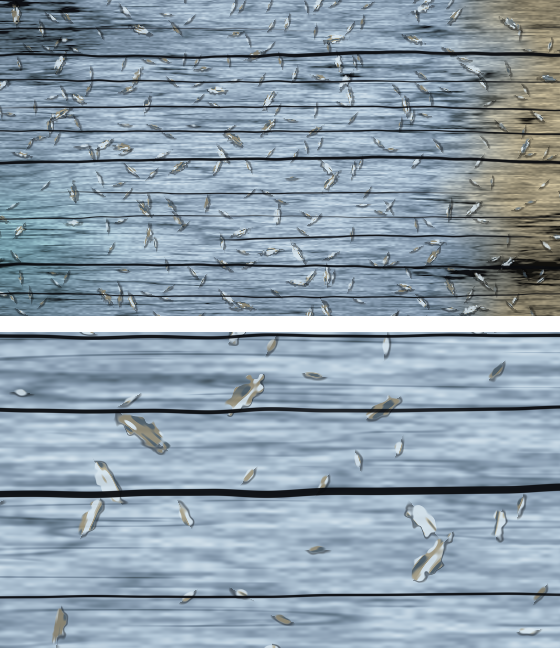
Top: the whole. Bottom: its middle third, enlarged.
This texture is drawn by a Shadertoy shader. Its source:

```glsl
// Weathered blue boards: stretched value noise makes the wood grain and stains,
// a loop of wandering horizontal lines makes the cracks, and a jittered grid
// scatters small chips of peeling paint. The wood turns to bare tan at the right.

const vec3 INK      = vec3(0.05, 0.06, 0.08);
const vec3 CHARCOAL = vec3(0.25, 0.31, 0.35);
const vec3 SLATE    = vec3(0.39, 0.47, 0.54);
const vec3 STEEL    = vec3(0.53, 0.61, 0.69);
const vec3 PALE     = vec3(0.70, 0.78, 0.845);
const vec3 FROST    = vec3(0.86, 0.91, 0.94);
const vec3 TAN      = vec3(0.63, 0.58, 0.46);
const float BASE_TONE   = 0.97;
const float CRACK_COUNT = 12.0;
const float CHIP_CELL   = 0.058;
const float CHIP_SHARE  = 0.5;

float hash(vec2 p) {
    return fract(sin(dot(p, vec2(12.9898, 78.233))) * 43758.5453);
}

float noise(vec2 p) {
    vec2 i = floor(p), f = fract(p);
    f = f * f * (3.0 - 2.0 * f);
    return mix(mix(hash(i), hash(i + vec2(1, 0)), f.x),
               mix(hash(i + vec2(0, 1)), hash(i + vec2(1, 1)), f.x), f.y);
}

float fbm(vec2 p) {
    float sum = 0.0, amp = 0.5;
    for (int i = 0; i < 4; i++) {
        sum += amp * noise(p);
        p = p * 2.03 + 17.1;
        amp *= 0.5;
    }
    return sum / 0.9375;
}

float blob(vec2 p, vec2 centre, vec2 size) {
    vec2 d = (p - centre) / size;
    return exp(-dot(d, d));
}

// Tone 0..1.25 to paint colour, from ink to frost
vec3 paint(float tone) {
    float t = clamp(tone, 0.0, 1.25) * 4.0;
    vec3 c = mix(INK, CHARCOAL, min(t, 1.0));
    c = mix(c, SLATE, clamp(t - 1.0, 0.0, 1.0));
    c = mix(c, STEEL, clamp(t - 2.0, 0.0, 1.0));
    c = mix(c, PALE, clamp(t - 3.0, 0.0, 1.0));
    return mix(c, FROST, clamp(t - 4.0, 0.0, 1.0));
}

// Thin broken lines along the contours of stretched noise
float grainLines(vec2 p, vec2 scale, float width) {
    float line = 1.0 - smoothstep(0.0, width, abs(noise(p * scale) - 0.5));
    return line * smoothstep(0.4, 0.7, noise(p * scale * vec2(1.7, 0.45) + 31.0));
}

// x: crack coverage, y: soft shade around the cracks
vec2 cracks(vec2 p, float px) {
    vec2 result = vec2(0.0);
    for (float i = 0.0; i < CRACK_COUNT; i++) {
        float seed = hash(vec2(i, 4.7));
        float major = 1.0 - step(0.5, abs(mod(i, 4.0) - 2.0));
        float y = (i - 0.1 + (1.0 - major) * (seed - 0.5) * 0.6) / CRACK_COUNT;
        y += (noise(vec2(p.x * 1.6, i * 7.3)) - 0.5) * 0.022;
        y += (noise(vec2(p.x * 16.0, i * 3.1)) - 0.5) * 0.005;
        float swell = noise(vec2(p.x * 3.0, i * 5.9 + 2.0));
        float width = mix(0.0006 + 0.0015 * seed, 0.0033, major) * (0.5 + swell);
        float gap = smoothstep(0.22, 0.42, noise(vec2(p.x * 1.3 + seed * 9.0, i * 2.7)));
        float d = abs(p.y - y);
        float strength = mix(gap, 1.0, major);
        float core = 1.0 - smoothstep(width - 0.5 * px, width + px, d);
        result.x = max(result.x, core * strength);
        result.y = max(result.y, exp(-d / 0.011) * strength * (0.4 + 0.6 * major));
    }
    return result;
}

// Peeling chips: slanted ragged flakes with pale, tan and dark stripes
vec3 addChips(vec3 colour, vec2 p, float px, float warm) {
    vec2 home = floor(p / CHIP_CELL);
    for (int k = 0; k < 9; k++) {
        vec2 id = home + vec2(k % 3 - 1, k / 3 - 1);
        float kind = hash(id + 8.3);
        if (hash(id) > CHIP_SHARE) continue;
        vec2 centre = (id + vec2(hash(id + 1.7), hash(id + 5.1))) * CHIP_CELL;
        float angle = mix(-0.9, 2.3, hash(id + 2.9));
        vec2 d = mat2(cos(angle), -sin(angle), sin(angle), cos(angle)) * (p - centre);
        float size = mix(0.007, 0.026, pow(hash(id + 6.4), 2.5));
        float ragged = (noise(p * 150.0) - 0.5) * 0.9;
        float edge = (length(d / vec2(1.0, 0.42)) / size - 1.0 + ragged) * size * 0.42;
        float cover = 1.0 - smoothstep(-px, px, edge);
        float shadow = 1.0 - smoothstep(0.0, 2.0 * px, abs(edge - px));
        float stripe = noise(vec2(d.x * 60.0, d.y * 230.0) + kind * 40.0);
        vec3 bare = mix(TAN * (0.8 + 0.4 * kind), SLATE, warm);
        vec3 chip = mix(bare, FROST, smoothstep(0.42, 0.62, stripe + (kind - 0.5) * 0.4));
        chip = mix(chip, CHARCOAL, 1.0 - smoothstep(0.15, 0.32, stripe));
        colour *= 1.0 - 0.4 * shadow * step(d.y, 0.0);
        colour = mix(colour, chip, cover * 0.8);
    }
    return colour;
}

void mainImage(out vec4 fragColor, in vec2 fragCoord) {
    float px = 1.0 / iResolution.y;
    vec2 p = fragCoord * px;
    float aspect = iResolution.x * px;
    float across = p.x / aspect;
    vec2 bent = p + vec2(0.0, 0.018 * noise(p * vec2(2.5, 5.0)));

    // Broad light and dark areas
    float tone = BASE_TONE + 0.3 * (fbm(p * vec2(1.8, 6.0)) - 0.5);
    tone -= 0.2 * (1.0 - smoothstep(0.0, 0.25, across));
    tone -= 0.24 * smoothstep(0.62, 1.0, across);
    tone -= 0.14 * smoothstep(0.8, 1.0, p.y) + 0.16 * (1.0 - smoothstep(0.0, 0.3, p.y));
    tone -= 0.4 * blob(p, vec2(0.24, 0.87), vec2(0.4, 0.05));
    tone -= 0.28 * blob(p, vec2(1.62, 0.16), vec2(0.35, 0.07));

    // Fibres, grain lines and sooty streaks
    tone += 0.34 * (noise(bent * vec2(14.0, 190.0)) - 0.5);
    tone += 0.2 * (noise(p * vec2(90.0, 260.0)) - 0.5);
    tone -= 0.32 * grainLines(bent, vec2(2.6, 62.0), 0.11);
    tone -= 0.24 * grainLines(bent + 3.7, vec2(7.0, 105.0), 0.14);
    float soot = smoothstep(0.54, 0.78, fbm(bent * vec2(2.2, 13.0) + 9.0));
    tone -= 0.55 * soot * smoothstep(0.3, 0.75, noise(bent * vec2(18.0, 140.0)));

    vec2 crack = cracks(p, px);
    tone -= 0.2 * crack.y;
    vec3 colour = paint(tone);

    // Bare tan wood at the right, teal tint at the lower left
    float warm = smoothstep(0.78, 0.97, across + 0.16 * (fbm(p * vec2(3.0, 5.0)) - 0.5));
    float luma = dot(colour, vec3(0.3, 0.59, 0.11));
    colour = mix(colour, TAN * luma / 0.56, warm * 0.9);
    colour *= mix(vec3(1.0), vec3(0.88, 1.02, 0.98), blob(p, vec2(0.0, 0.22), vec2(0.3, 0.2)));

    colour = addChips(colour, p, px, warm);
    colour = mix(colour, INK * 0.7, crack.x * 0.94);
    fragColor = vec4(clamp(colour, 0.0, 1.0), 1.0);
}
```
